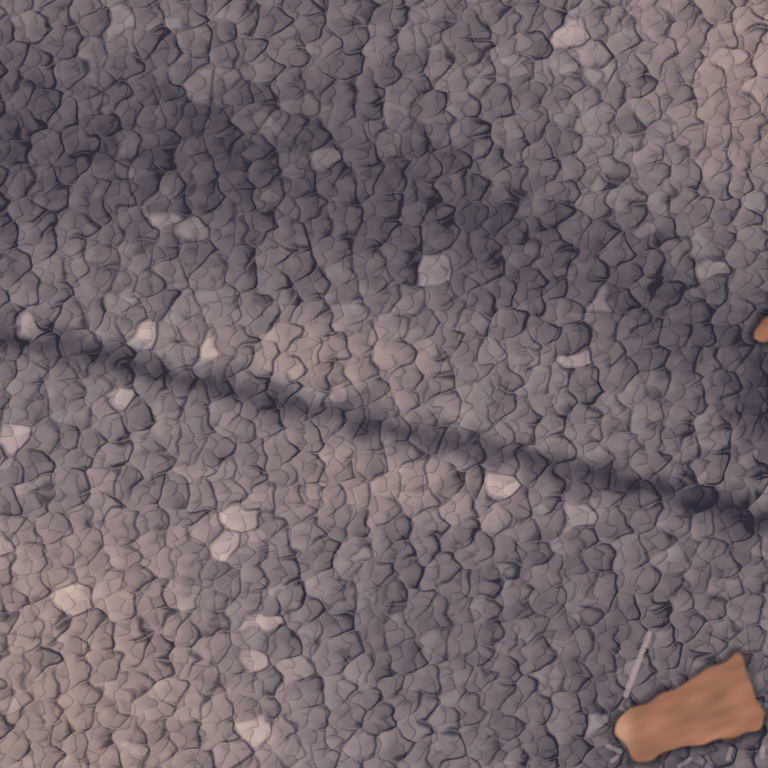
A three.js fragment shader for this texture:

```glsl
varying vec2 vUv;

const vec3 SHADOW = vec3(0.19, 0.17, 0.225);
const vec3 PALE_STONE = vec3(0.73, 0.655, 0.64);
const vec3 LEAF_BROWN = vec3(0.61, 0.43, 0.34);
const vec3 TWIG_GREY = vec3(0.68, 0.61, 0.62);

vec2 hash2(vec2 p) {
  vec3 q = fract(p.xyx * vec3(0.1031, 0.1030, 0.0973));
  q += dot(q, q.yzx + 33.33);
  return fract((q.xx + q.yz) * q.zy);
}

float gradientDot(vec2 cell, vec2 corner, vec2 f) {
  return dot(hash2(cell + corner + 40.0) * 2.0 - 1.0, f - corner);
}

float gradientNoise(vec2 p) {
  vec2 i = floor(p), f = p - i;
  vec2 u = f * f * f * (f * (f * 6.0 - 15.0) + 10.0);
  float low = mix(gradientDot(i, vec2(0, 0), f), gradientDot(i, vec2(1, 0), f), u.x);
  float high = mix(gradientDot(i, vec2(0, 1), f), gradientDot(i, vec2(1, 1), f), u.x);
  return mix(low, high, u.y);
}

mat2 rotation(float angle) {
  float c = cos(angle), s = sin(angle);
  return mat2(c, -s, s, c);
}

// Cellular stones: offset from centre, distance to edge, random id
vec4 stoneCell(vec2 p) {
  vec2 base = floor(p), offset = vec2(0.0);
  float nearest = 8.0, second = 8.0, id = 0.0;
  for (int y = -1; y <= 1; y++) {
    for (int x = -1; x <= 1; x++) {
      vec2 cell = base + vec2(x, y);
      vec2 h = hash2(cell + 90.0);
      vec2 d = p - cell - 0.1 - 0.8 * h;
      float dist = length(d);
      if (dist < nearest) {
        second = nearest;
        nearest = dist;
        offset = d;
        id = fract(h.x * 7.0 + h.y * 13.0);
      } else {
        second = min(second, dist);
      }
    }
  }
  return vec4(offset, second - nearest, id);
}

// Lit face, shaded crescent on the lower right side, rare pale chips
float stoneRelief(vec2 uv, float scale, float crackDepth) {
  vec2 p = rotation(0.35) * uv * scale * vec2(0.9, 1.1);
  p += 0.45 * vec2(gradientNoise(p * 1.3), gradientNoise(p * 1.3 + 17.0));
  vec4 stone = stoneCell(p);
  float side = dot(stone.xy, vec2(0.9, -0.4));
  float inside = smoothstep(0.0, 0.12, stone.z);
  float crack = (1.0 - smoothstep(0.06, 0.34, stone.z)) * smoothstep(-0.12, 0.4, side);
  float chip = smoothstep(0.965, 0.985, stone.w) * smoothstep(0.05, 0.3, stone.z);
  float face = (stone.w - 0.5) * 0.17 - side * 0.12;
  return face * inside - crackDepth * crack * (0.4 + 0.6 * inside) + 0.22 * chip;
}

float glow(vec2 uv, vec2 centre, vec2 radius) {
  vec2 d = (uv - centre) / radius;
  return exp(-dot(d, d));
}

float band(float distance, float width) {
  return exp(-distance * distance / (width * width));
}

// Broad sunlit patches and soft shade
float daylight(vec2 uv) {
  float ridge = uv.y - 0.565 + 0.24 * uv.x;
  float tone = 0.475 + 0.06 * gradientNoise(uv * 5.0);
  tone += 0.22 * glow(uv, vec2(0.08, 0.08), vec2(0.36, 0.32));
  tone += 0.20 * glow(uv, vec2(1.0, 0.93), vec2(0.22, 0.25));
  tone += 0.15 * glow(uv, vec2(0.42, 0.54), vec2(0.3, 0.08));
  tone += 0.15 * glow(uv, vec2(0.54, 0.37), vec2(0.25, 0.08));
  tone -= 0.07 * glow(uv, vec2(0.6, 0.18), vec2(0.25, 0.14));
  tone -= 0.23 * band(uv.y - 0.81 + 0.27 * uv.x * uv.x, 0.11);
  float ragged = ridge + 0.022 * gradientNoise(uv * 24.0);
  return tone - 0.38 * band(ragged, 0.021);
}

float segmentMask(vec2 p, vec2 a, vec2 b, float width) {
  vec2 along = b - a;
  float t = clamp(dot(p - a, along) / dot(along, along), 0.0, 1.0);
  float d = length(p - a - along * t);
  return 1.0 - smoothstep(width * 0.4, width * 1.4, d);
}

float leafDistance(vec2 uv, vec2 centre, vec2 size) {
  vec2 p = rotation(0.38) * (uv - centre);
  p += 0.012 * gradientNoise(uv * 30.0);
  vec2 q = abs(p) - size * (1.0 + 0.25 * p.x / size.x * vec2(0.0, 1.0)) + 0.018;
  return length(max(q, 0.0)) + min(max(q.x, q.y), 0.0) - 0.018;
}

void main() {
  vec2 uv = vUv;
  float sun = daylight(uv);
  float grain = 0.10 * gradientNoise(uv * 75.0) + 0.12 * gradientNoise(uv * 38.0);
  float patchy = 0.75 + 0.7 * gradientNoise(uv * 9.0 + 5.0);
  float relief = stoneRelief(uv, 29.0, 0.48 * patchy) + 0.45 * stoneRelief(uv + 3.0, 47.0, 0.4);
  float tone = sun + 0.05 + grain + relief * (0.65 + 0.7 * sun);

  // Dark litter under the leaf and at the right border
  float litter = glow(uv, vec2(0.88, 0.04), vec2(0.11, 0.07)) + glow(uv, vec2(1.0, 0.48), vec2(0.06, 0.07));
  tone -= litter * (0.22 + 0.3 * gradientNoise(uv * 45.0));
  vec3 color = mix(SHADOW, PALE_STONE, clamp(tone, 0.0, 1.1));
  color += vec3(0.02, 0.005, -0.02) * smoothstep(0.5, 0.75, sun);

  // Scattered twigs around the leaf, with one longer stalk
  float twigs = segmentMask(uv, vec2(0.815, 0.095), vec2(0.845, 0.175), 0.004);
  for (int i = 0; i < 12; i++) {
    vec2 h = hash2(vec2(i, 7.0));
    vec2 start = vec2(0.75 + 0.25 * h.x, 0.11 * h.y);
    vec2 reach = 0.045 * (hash2(vec2(i, 23.0)) - 0.4);
    twigs = max(twigs, 0.7 * segmentMask(uv, start, start + reach, 0.0032));
  }
  color = mix(color, TWIG_GREY, twigs * 0.8);

  // Dry leaf and a fragment at the border
  float leaf = min(leafDistance(uv, vec2(0.895, 0.068), vec2(0.094, 0.041)),
                   leafDistance(uv, vec2(1.01, 0.572), vec2(0.03, 0.018)));
  float fibre = gradientNoise(rotation(0.38) * uv * vec2(18.0, 70.0));
  vec3 leafColor = LEAF_BROWN * (1.0 + 0.22 * fibre + 0.15 * gradientNoise(uv * 25.0));
  leafColor += 0.13 * glow(uv, vec2(0.81, 0.045), vec2(0.015, 0.025));
  color *= 1.0 - 0.4 * (1.0 - smoothstep(0.0, 0.014, leaf));
  color = mix(color, leafColor, 1.0 - smoothstep(-0.003, 0.003, leaf));
  gl_FragColor = vec4(color, 1.0);
}
```
